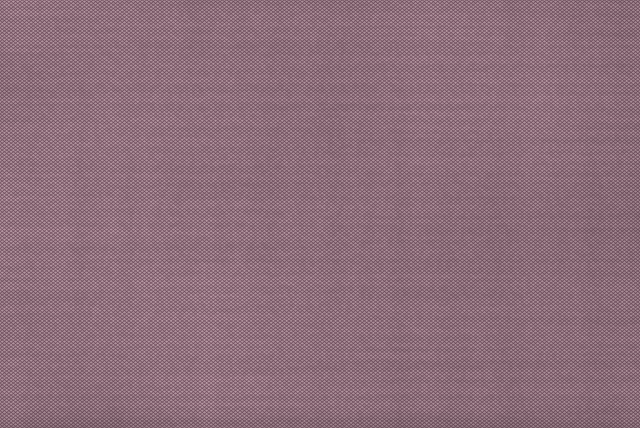
A Shadertoy shader for this texture:

```glsl
// Mauve woven mesh: fine flat staggered diamonds with dark threads, faint streaks and soft blotches.

float hash(vec2 p) {
    p = fract(p * vec2(0.1031, 0.1173));
    p += dot(p, p.yx + 33.33);
    return fract((p.x + p.y) * p.x * 47.3);
}

float noise(vec2 p) {
    vec2 i = floor(p), f = fract(p);
    f = f * f * (3.0 - 2.0 * f);
    return mix(mix(hash(i), hash(i + vec2(1, 0)), f.x),
               mix(hash(i + vec2(0, 1)), hash(i + vec2(1, 1)), f.x), f.y);
}

// Colour of the cloth at uv, which spans 0..1 on both axes.
vec3 mesh(vec2 uv) {
    vec2 p = uv * vec2(144.0, 124.0);

    // Diagonal axes turn the staggered diamonds into a square grid.
    vec2 diag = vec2(p.x + p.y, p.x - p.y);
    vec2 cell = floor(diag);
    vec2 local = fract(diag) - 0.5;
    vec2 toThread = 0.5 - abs(local);
    float face = smoothstep(0.02, 0.21, min(toThread.x, toThread.y));

    // Each face is lit along its upper half and shaded along its lower half.
    float height = local.x - local.y;
    vec3 thread = vec3(0.390, 0.258, 0.320);
    vec3 pad = vec3(0.668, 0.555, 0.594) + 0.09 * height;
    pad += 0.05 * (hash(cell + 200.0) - 0.5);
    return mix(thread, pad, face);
}

void mainImage(out vec4 fragColor, in vec2 fragCoord) {
    vec2 uv = fragCoord / iResolution.xy;

    // Average sub-samples, since a cell is only a few pixels wide.
    vec3 color = vec3(0.0);
    for (int j = 0; j < 4; j++)
        for (int i = 0; i < 4; i++) {
            vec2 offset = (vec2(i, j) + 0.5) / 4.0 - 0.5;
            color += mesh((fragCoord + offset) / iResolution.xy) / 16.0;
        }

    // Uneven weave: broad blotches, row and column streaks.
    float shade = 1.0;
    shade += 0.07 * (noise(uv * vec2(6.0, 4.0) + 7.0) - 0.5);
    shade += 0.05 * (noise(vec2(uv.x * 3.0, uv.y * 110.0)) - 0.5);
    shade += 0.03 * (noise(vec2(uv.x * 40.0, uv.y * 2.0) + 50.0) - 0.5);

    // Light falls off to the right and at the bottom edge.
    shade += 0.03 * (0.5 - uv.x) - 0.08 * (1.0 - smoothstep(0.0, 0.06, uv.y));
    fragColor = vec4(color * shade, 1.0);
}
```
